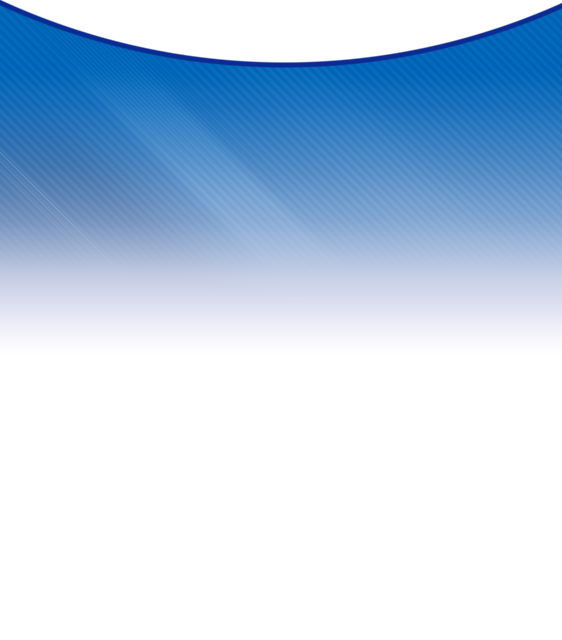
This background is drawn by a Shadertoy shader. Its source:

```glsl
// A blue header under a shallow navy arc, fading down into white.
// The arc is a circle distance; the fade is a colour ramp, overlaid with
// 45-degree beams, pinstripes and hairlines that dissolve with depth.

// Soft pulse that is 1 between a and b
float pulse(float a, float b, float blur, float x) {
    return smoothstep(a - blur, a + blur, x) - smoothstep(b - blur, b + blur, x);
}

// Antialiased stripes, from -1 to 1, fading out when finer than the pixels
float stripes(float x, float period, float pixel) {
    float wave = sin(6.28318 * x / period);
    return wave * (1.0 - smoothstep(0.25, 0.6, pixel / period));
}

// Vertical ramp from saturated blue to white
vec3 skyRamp(float depth) {
    vec3 c = mix(vec3(0.0, 0.40, 0.72), vec3(0.10, 0.44, 0.74), smoothstep(0.10, 0.175, depth));
    c = mix(c, vec3(0.31, 0.54, 0.77), clamp((depth - 0.165) / 0.095, 0.0, 1.0));
    c = mix(c, vec3(0.51, 0.65, 0.82), clamp((depth - 0.26) / 0.085, 0.0, 1.0));
    c = mix(c, vec3(0.77, 0.81, 0.90), clamp((depth - 0.345) / 0.085, 0.0, 1.0));
    c = mix(c, vec3(0.92, 0.92, 0.965), clamp((depth - 0.43) / 0.075, 0.0, 1.0));
    return mix(c, vec3(1.0), smoothstep(0.49, 0.56, depth));
}

void mainImage(out vec4 fragColor, in vec2 fragCoord) {
    vec2 uv = fragCoord / iResolution.xy;
    float pixel = 1.0 / iResolution.y;
    vec2 p = vec2(uv.x * 0.879, 1.0 - uv.y);   // depth grows downwards
    float diagonal = p.x - p.y;                // constant along each beam
    float fade = 1.0 - smoothstep(0.27, 0.45, p.y);

    vec3 color = skyRamp(p.y);

    // Greyish shade at the lower left, bounded by the main beam
    float shade = 1.0 - smoothstep(-0.16, 0.03, diagonal);
    shade *= pulse(0.20, 0.39, 0.09, p.y);
    color -= vec3(0.05, 0.08, 0.085) * shade;

    // Light beams running down to the right
    float beam = pulse(0.0, 0.12, 0.018, diagonal) * smoothstep(0.06, 0.20, p.y);
    float sideBeam = pulse(0.25, 0.40, 0.05, diagonal);
    color += vec3(0.055, 0.045, 0.03) * beam * fade;
    color += vec3(0.02, 0.015, 0.01) * sideBeam * fade;

    // Broad pinstripes, with finer ones across the main beam
    float broad = stripes(diagonal, 0.0147, pixel);
    float fine = stripes(diagonal, 0.0074, pixel);
    float fineArea = pulse(0.02, 0.16, 0.03, diagonal) * (1.0 - smoothstep(0.15, 0.30, p.y));
    color += vec3(0.026, 0.021, 0.014) * mix(broad, fine, fineArea) * fade;

    // Pale hairlines at the left
    for (int i = 0; i < 3; i++) {
        float offset = abs(diagonal + 0.238 + 0.014 * float(i));
        float line = 1.0 - smoothstep(0.0006, 0.0006 + 1.4 * pixel, offset);
        color += vec3(0.11, 0.10, 0.07) * line * fade / (1.0 + 0.5 * float(i));
    }

    // White cap above the arc, then its navy rim
    float arc = length(p - vec2(0.445, -0.962)) - 1.0635;
    color = mix(vec3(1.0), color, smoothstep(-pixel, pixel, arc));
    float rim = 1.0 - smoothstep(-pixel, pixel, abs(arc) - 0.0039);
    color = mix(color, vec3(0.04, 0.17, 0.57), rim);

    fragColor = vec4(clamp(color, 0.0, 1.0), 1.0);
}
```
